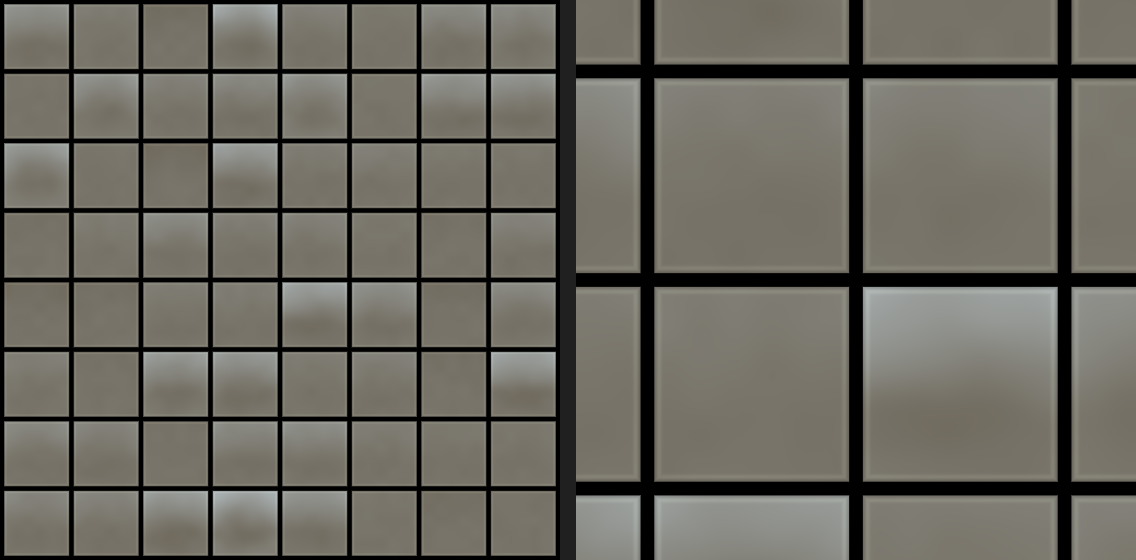
Left, the full canvas; right, a detail of the centre.
Reproduce this pattern procedurally as a WebGL 1 fragment shader.

```glsl
precision highp float;

uniform vec2 u_resolution;

float hash(vec2 p) {
  return fract(sin(dot(p, vec2(127.1, 311.7))) * 43758.5453);
}

float valueNoise(vec2 p) {
  vec2 cell = floor(p);
  vec2 f = fract(p);
  f = f * f * (3.0 - 2.0 * f);
  return mix(mix(hash(cell), hash(cell + vec2(1.0, 0.0)), f.x),
             mix(hash(cell + vec2(0.0, 1.0)), hash(cell + vec2(1.0, 1.0)), f.x), f.y);
}

// Sheen of one tile: q runs from -1 to 1 across its face
float tileSheen(vec2 q, vec2 id) {
  float gloss = 1.1 * pow(hash(id + 3.7), 1.3) - 0.16;
  float rim = 0.35 * pow(hash(id + 19.3), 3.0) * max(gloss, 0.0);

  // Cloudy distortion of the reflection
  vec2 cloud = (q + 1.0) * 1.6 + id * 7.0;
  q += 0.22 * (vec2(valueNoise(cloud), valueNoise(cloud + 41.0)) - 0.5);

  float top = smoothstep(-0.35, 1.15, q.y);
  float sides = q.x * q.x * (0.6 + 0.4 * q.y);
  float around = smoothstep(0.2, 1.2, length(q));
  float sheen = 0.17 + gloss * (0.72 * top + 0.24 * sides) + rim * around;

  // Shaded belly under the brightest reflections
  sheen -= 0.12 * max(gloss, 0.0) * exp(-6.0 * (q.y + 0.4) * (q.y + 0.4));
  return sheen + 0.06 * (valueNoise(cloud * 1.7 + 9.0) - 0.5);
}

void main() {
  vec2 uv = gl_FragCoord.xy / u_resolution;

  // Eight by eight tiles with a seam around the outside
  vec2 grid = (uv - 0.0034) / 0.9932 * 8.0;
  vec2 id = clamp(floor(grid), 0.0, 7.0);
  vec2 p = grid - id - 0.5;
  float pixel = 8.0 / min(u_resolution.x, u_resolution.y);

  float inset = 0.467 - max(abs(p.x), abs(p.y));
  float sheen = tileSheen(p / 0.467, id);
  vec3 color = mix(vec3(0.435, 0.41, 0.36), vec3(0.64, 0.665, 0.665), sheen);

  // Darkened rim with a thin pale bevel just inside it
  color *= mix(0.88, 1.0, smoothstep(0.0, 0.018, inset));
  float bevel = exp(-pow((inset - 0.024) / 0.011, 2.0));
  color += bevel * vec3(0.05, 0.055, 0.045);

  // Black seams
  color *= smoothstep(-0.7 * pixel, 0.7 * pixel, inset);
  gl_FragColor = vec4(color, 1.0);
}
```
